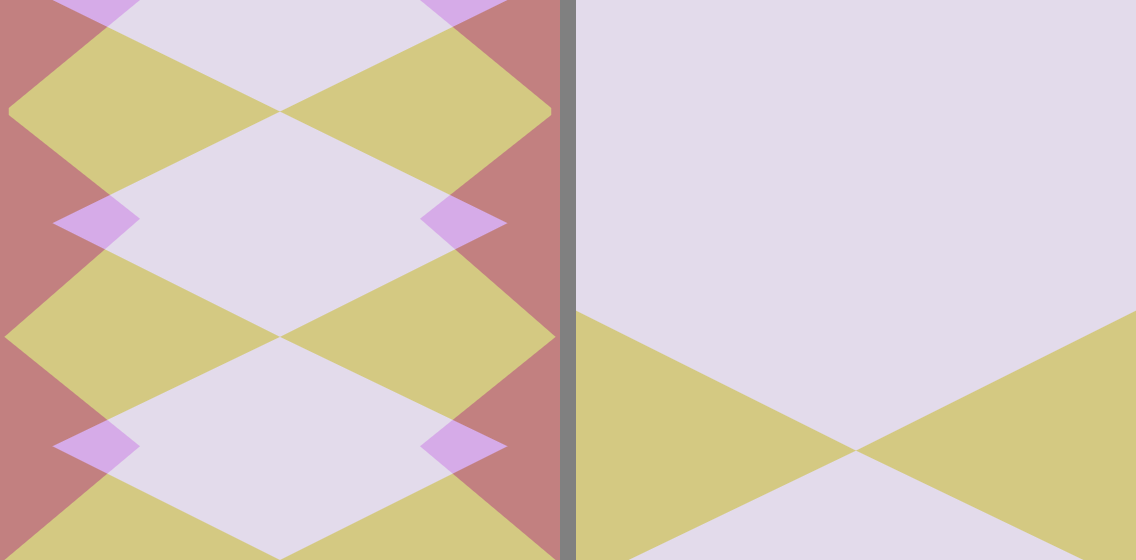
Left: the whole. Right: its middle third, enlarged.
This pattern is drawn by a Shadertoy shader. Its source:

```glsl
#define GRID 128.0        // snapping steps per canvas height
#define ROWS 2.5          // diamonds from bottom to top
#define LIGHT_TIP 52.0    // widest half-width of the light diamonds
#define GOLD_TIP 63.0     // widest half-width of the gold band
#define GOLD_NOTCH 32.0   // narrowest half-width of the gold band
#define GOLD_CLIP 62.0    // blunt limit of the top gold tip
#define ROSE vec3(0.76, 0.50, 0.50)
#define GOLD vec3(0.83, 0.79, 0.51)
#define VIOLET vec3(0.84, 0.67, 0.91)
#define PALE vec3(0.89, 0.86, 0.92)

// Height of the k-th zigzag corner, snapped to the grid
float cornerHeight(float k, float notchShift) {
    float y = floor(k * 0.5 * GRID / ROWS + 0.5);
    if (k == 3.0) y += notchShift;
    if (k == 4.0) y += 0.5;
    return y;
}

// Signed distance to a mirrored zigzag band, positive inside;
// its half-width alternates between the even and odd corners
float zigzagBand(vec2 p, float evenWidth, float oddWidth, float notchShift) {
    float k = 0.0;
    for (float i = 1.0; i < 2.0 * ROWS; i++)
        if (p.y >= cornerHeight(i, notchShift)) k = i;

    float low = cornerHeight(k, notchShift);
    float high = cornerHeight(k + 1.0, notchShift);
    bool odd = mod(k, 2.0) > 0.5;
    float start = odd ? oddWidth : evenWidth;
    float end = odd ? evenWidth : oddWidth;

    float slope = (end - start) / (high - low);
    float halfWidth = start + slope * (p.y - low);
    return (halfWidth - abs(p.x)) / sqrt(1.0 + slope * slope);
}

float coverage(float dist, float pixel) {
    return clamp(0.5 + dist / pixel, 0.0, 1.0);
}

void mainImage(out vec4 fragColor, in vec2 fragCoord) {
    float pixel = GRID / iResolution.y;
    vec2 p = vec2(fragCoord.x - 0.5 * iResolution.x, fragCoord.y) * pixel;

    // Gold band, with the top tip cut blunt
    float goldDist = zigzagBand(p, GOLD_TIP, GOLD_NOTCH, 1.0);
    if (p.y > cornerHeight(3.0, 1.0)) goldDist = min(goldDist, GOLD_CLIP - abs(p.x));
    float gold = coverage(goldDist, pixel);

    // Light diamonds, pinched to a point between rows
    float light = coverage(zigzagBand(p, 0.0, LIGHT_TIP, 0.0), pixel);

    // Each overlap has its own colour
    vec3 color = mix(mix(ROSE, GOLD, gold), mix(VIOLET, PALE, gold), light);
    fragColor = vec4(color, 1.0);
}
```
